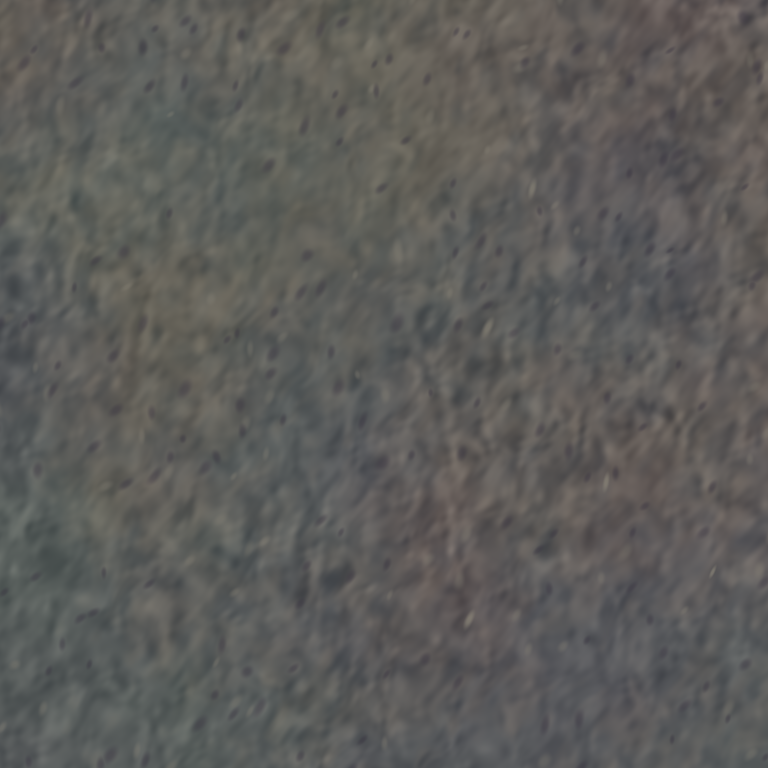
A three.js fragment shader for this texture:

```glsl
varying vec2 vUv;

const vec3 COOL_STONE = vec3(0.345, 0.353, 0.352);
const vec3 WARM_STONE = vec3(0.392, 0.365, 0.334);
const vec3 GREEN_TINT = vec3(-0.006, 0.012, 0.002);
const vec3 VIOLET_TINT = vec3(0.003, -0.006, 0.016);
const vec3 PALE_SPECK = vec3(0.54, 0.52, 0.47);
const vec3 DARK_SPECK = vec3(0.22, 0.20, 0.25);
const float GRAIN_ANGLE = 1.1;

float hash(vec2 p) {
  vec3 q = fract(p.xyx * vec3(0.1031, 0.1030, 0.0973));
  q += dot(q, q.yzx + 33.33);
  return fract((q.x + q.y) * q.z);
}

// Smooth value noise, centred on zero
float noise(vec2 p) {
  vec2 cell = floor(p);
  vec2 f = fract(p);
  f = f * f * (3.0 - 2.0 * f);
  float low = mix(hash(cell), hash(cell + vec2(1.0, 0.0)), f.x);
  float high = mix(hash(cell + vec2(0.0, 1.0)), hash(cell + 1.0), f.x);
  return mix(low, high, f.y) * 2.0 - 1.0;
}

vec2 rotate(vec2 p, float angle) {
  float c = cos(angle);
  float s = sin(angle);
  return vec2(c * p.x + s * p.y, c * p.y - s * p.x);
}

float fbm(vec2 p) {
  float sum = 0.0;
  float weight = 0.55;
  for (int i = 0; i < 4; i++) {
    sum += weight * noise(p);
    p = rotate(p, 0.6) * 2.03 + 17.3;
    weight *= 0.5;
  }
  return sum;
}

// Noise stretched along the given direction
float streaks(vec2 p, float angle, vec2 frequency, float seed) {
  return noise(rotate(p, angle) * frequency + seed);
}

// Sparse soft ellipses, one candidate per cell
float specks(vec2 p, float cells, float share, vec2 radius, float seed) {
  vec2 grid = p * cells;
  float cover = 0.0;
  for (int y = -1; y <= 1; y++) {
    for (int x = -1; x <= 1; x++) {
      vec2 cell = floor(grid) + vec2(float(x), float(y));
      vec2 id = cell + seed;
      vec2 centre = cell + vec2(hash(id + 3.1), hash(id + 7.7));
      float angle = GRAIN_ANGLE + 0.9 * (hash(id + 11.3) - 0.5);
      float size = mix(0.6, 1.2, hash(id + 19.9));
      vec2 offset = rotate((grid - centre) / cells, angle) / (radius * size);
      float blob = 1.0 - smoothstep(0.2, 1.3, length(offset));
      cover = max(cover, blob * step(hash(id), share));
    }
  }
  return cover;
}

void main() {
  vec2 warp = 0.006 * vec2(noise(vUv * 23.0), noise(vUv * 23.0 + 41.0));
  vec2 p = vUv + warp;

  // Broad stains, warmer toward the upper right
  float stain = fbm(vUv * 5.0 + 8.0);
  float warmth = 0.42 + 0.75 * stain + 0.3 * (vUv.x + vUv.y - 1.0);
  float haze = fbm(vUv * 4.0 + 53.0);

  // Soft slanted grains at three sizes
  float coarse = streaks(p, GRAIN_ANGLE, vec2(26.0, 40.0), 5.0);
  float middle = streaks(p, GRAIN_ANGLE + 0.25, vec2(42.0, 76.0), 31.0);
  float fine = streaks(p, GRAIN_ANGLE - 0.2, vec2(70.0, 115.0), 67.0);
  float grain = 0.3 * coarse + 0.5 * middle + 0.35 * fine;
  float strength = 0.085 + 0.045 * fbm(vUv * 7.0 + 91.0);

  // Hue varies with both stains and grains
  float hueGrain = streaks(p, GRAIN_ANGLE, vec2(34.0, 58.0), 113.0);
  warmth += 0.22 * hueGrain + 0.25 * grain;
  vec3 color = mix(COOL_STONE, WARM_STONE, clamp(warmth, 0.0, 1.0));
  float greenness = clamp(0.5 + 0.7 * haze + 0.35 * (0.5 - vUv.x), 0.0, 1.0);
  color += mix(VIOLET_TINT, GREEN_TINT, greenness);
  color += strength * grain * vec3(1.04, 1.0, 0.9) + 0.018 * haze;

  // Scattered pale and dark flecks
  float pale = specks(p, 24.0, 0.14, vec2(0.011, 0.006), 140.0);
  float dark = specks(p, 30.0, 0.20, vec2(0.011, 0.006), 220.0);
  float bright = specks(p, 6.0, 0.12, vec2(0.014, 0.005), 310.0);
  float chip = specks(p, 5.0, 0.06, vec2(0.018, 0.008), 420.0);
  color = mix(color, PALE_SPECK, 0.32 * pale);
  color = mix(color, DARK_SPECK, 0.42 * dark);
  color = mix(color, PALE_SPECK, 0.65 * bright);
  color = mix(color, DARK_SPECK, 0.85 * chip);

  gl_FragColor = vec4(color, 1.0);
}
```
